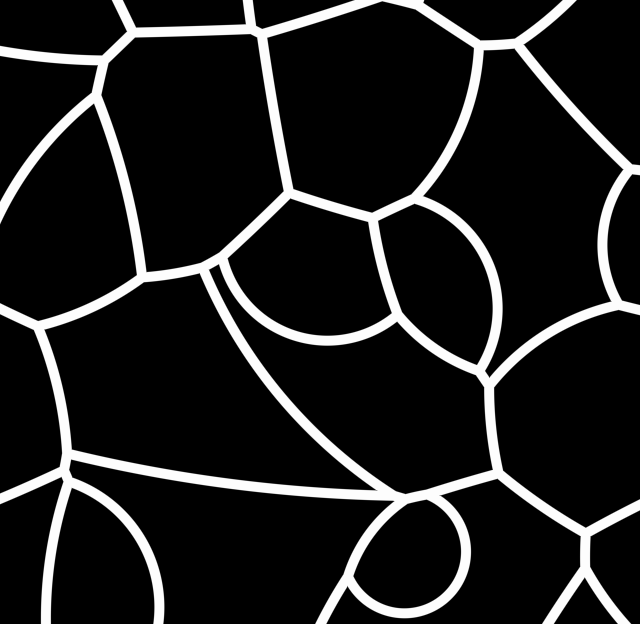
Give the GLSL for this pattern, as a Shadertoy shader.

```glsl
// Network of white, evenly thick, strongly curved walls between black cells.
// A multiplicatively weighted Voronoi diagram on a rotated, jittered grid:
// unequal site weights bend every border into a circular arc.

const float CELLS_PER_HEIGHT = 3.45;    // cell density
const float GRID_ANGLE = 0.62;          // radians, hides the grid axes
const float WALL_WIDTH = 0.0160;        // fraction of canvas height
const float JITTER = 0.94;              // 0 = square grid, 1 = fully random
const float WEIGHT_MIN = 0.70;          // low weight = large, bulging cell
const float WEIGHT_MAX = 1.30;
const float EDGE_SOFTNESS = 0.75;       // half of the blended rim, in pixels
const vec2 GRID_OFFSET = vec2(31.4, 22.7);
const vec3 CELL_COLOR = vec3(0.0);
const vec3 WALL_COLOR = vec3(0.992);
const int REACH = 3;                    // neighbour search radius

// Integer hash: three random values in 0..1 per grid square
vec3 hash3(ivec2 square) {
    uvec3 v = uvec3(uint(square.x), uint(square.y), 17u);
    v = v * 1664525u + 1013904223u;
    v.x += v.y * v.z; v.y += v.z * v.x; v.z += v.x * v.y;
    v ^= v >> 16u;
    v.x += v.y * v.z; v.y += v.z * v.x; v.z += v.x * v.y;
    return vec3(v >> 8u) / 16777216.0;
}

// Site of a grid square: position in xy, weight in z.
// smoothstep favours extreme weights, so neighbours differ and walls curve.
vec3 cellSite(ivec2 square) {
    vec3 h = hash3(square);
    vec2 position = vec2(square) + 0.5 + JITTER * (h.xy - 0.5);
    return vec3(position, mix(WEIGHT_MIN, WEIGHT_MAX, smoothstep(0.0, 1.0, h.z)));
}

// Distance from p to the closest border between two cells
float wallDistance(vec2 p) {
    ivec2 base = ivec2(floor(p));

    // Pass 1: the site that owns this point
    float nearest = 1e5;
    vec3 owner = vec3(0.0);
    ivec2 ownerSquare = base;
    for (int y = -REACH; y <= REACH; y++)
    for (int x = -REACH; x <= REACH; x++) {
        ivec2 square = base + ivec2(x, y);
        vec3 site = cellSite(square);
        float d = site.z * distance(p, site.xy);
        if (d < nearest) {
            nearest = d;
            owner = site;
            ownerSquare = square;
        }
    }

    // Pass 2: difference of weighted distances over its gradient length,
    // which keeps the wall thickness constant
    vec2 ownerGradient = owner.z * (p - owner.xy) / max(distance(p, owner.xy), 1e-4);
    float wall = 1e5;
    for (int y = -REACH; y <= REACH; y++)
    for (int x = -REACH; x <= REACH; x++) {
        ivec2 square = base + ivec2(x, y);
        if (square == ownerSquare) continue;
        vec3 site = cellSite(square);
        vec2 toPoint = p - site.xy;
        float d = max(length(toPoint), 1e-4);
        vec2 gradient = site.z * toPoint / d - ownerGradient;
        wall = min(wall, (site.z * d - nearest) / max(length(gradient), 1e-3));
    }
    return wall;
}

void mainImage(out vec4 fragColor, in vec2 fragCoord) {
    vec2 uv = fragCoord / iResolution.y;
    float c = cos(GRID_ANGLE), s = sin(GRID_ANGLE);
    vec2 p = mat2(c, s, -s, c) * uv * CELLS_PER_HEIGHT + GRID_OFFSET;
    float d = wallDistance(p) / CELLS_PER_HEIGHT;

    // Antialiased wall on the dark cells
    float soft = EDGE_SOFTNESS / iResolution.y;
    float halfWidth = 0.5 * WALL_WIDTH;
    float wall = 1.0 - smoothstep(halfWidth - soft, halfWidth + soft, d);
    fragColor = vec4(mix(CELL_COLOR, WALL_COLOR, wall), 1.0);
}
```
